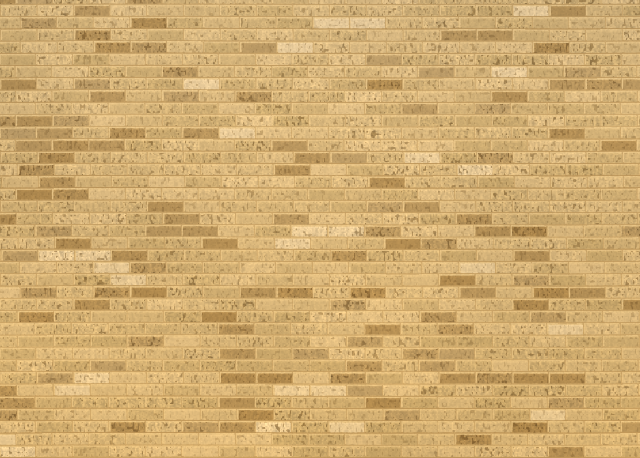
Reproduce this texture procedurally as a Shadertoy shader.

```glsl
// Wall of long, narrow tan bricks in running bond with pale mortar joints.
// Each brick gets a hashed tone (pale, sandy or dark, in loose runs); stretched
// noise adds pits and grain, and thin shadows lie below and beside each brick.

float hash(vec2 p) {
    vec3 q = fract(vec3(p.xyx) * 0.1031);
    q += dot(q, q.yzx + 33.33);
    return fract((q.x + q.y) * q.z);
}

float noise(vec2 p) {
    vec2 i = floor(p), f = fract(p);
    f = f * f * (3.0 - 2.0 * f);
    return mix(mix(hash(i), hash(i + vec2(1, 0)), f.x),
               mix(hash(i + vec2(0, 1)), hash(i + vec2(1, 1)), f.x), f.y);
}

float box(vec2 p, vec2 halfSize) {
    vec2 d = abs(p) - halfSize;
    return length(max(d, 0.0)) + min(max(d.x, d.y), 0.0);
}

// Flat colour of one brick
vec3 brickTone(vec2 id) {
    float tone = hash(id + 11.0);
    float kind = hash(id + 47.0) + 0.34 * (noise(id * vec2(0.45, 0.8) + 5.0) - 0.5);
    vec3 sandy = mix(vec3(0.79, 0.66, 0.43), vec3(0.88, 0.745, 0.52), tone);
    vec3 dark = mix(vec3(0.69, 0.54, 0.31), vec3(0.75, 0.62, 0.41), tone);
    vec3 pale = vec3(0.91, 0.79, 0.59);
    return kind < 0.18 ? dark : kind > 0.97 ? pale : sandy;
}

void mainImage(out vec4 fragColor, in vec2 fragCoord) {
    // One unit is one course high; a brick cell is three units long
    vec2 uv = fragCoord / iResolution.xy;
    vec2 p = uv * vec2(52.5, 37.4);
    float px = 37.4 / iResolution.y;
    p.y += 0.06 * (noise(vec2(p.x * 0.15, 3.0)) - 0.5);

    // Half-brick offset per course, with a little uneven laying
    float row = floor(p.y);
    float x = p.x / 3.0 + 0.5 * mod(row, 2.0) + 0.16 * (hash(vec2(row, 7.0)) - 0.5);
    vec2 id = vec2(floor(x), row) + 20.0;
    vec2 local = vec2((fract(x) - 0.5) * 3.0, fract(p.y) - 0.5);
    local.x += 0.06 * (hash(id + 3.0) - 0.5);

    // Brick outline with slightly rough edges
    float edge = box(local, vec2(1.39, 0.37)) - 0.03;
    edge += 0.04 * (noise(p * 5.0) - 0.5);
    float brickMask = 1.0 - smoothstep(-0.6 * px, 0.6 * px, edge);

    // Brick face: vertical grooves, dark pits and pale grains
    float grooves = noise(p * vec2(6.0, 2.2));
    float grain = noise(p * 9.0 + 30.0);
    float pits = smoothstep(0.66, 0.9, noise(p * vec2(6.5, 4.5) + 70.0));
    float roughness = 0.5 + hash(id + 91.0);
    vec3 face = brickTone(id);
    face *= 1.0 + roughness * (0.09 * (grooves - 0.5) + 0.12 * (grain - 0.5));
    face = mix(face, face * vec3(0.74, 0.70, 0.62), pits * 0.65 * roughness);
    face *= 1.0 + 0.05 * smoothstep(0.22, 0.38, local.y);

    // Mortar, with shadows cast below and to the right of the bricks
    vec3 mortar = vec3(0.90, 0.76, 0.52) * (0.96 + 0.08 * grain);
    float bedShadow = 1.0 - smoothstep(0.0, 0.06 + px, abs(local.y + 0.43));
    float headShadow = 1.0 - smoothstep(0.0, 0.04 + px, abs(local.x - 1.44));
    float bedDepth = 0.5 + 0.5 * hash(vec2(row, 29.0));
    float shade = max(bedShadow * bedDepth, 0.55 * headShadow);
    mortar = mix(mortar, vec3(0.67, 0.51, 0.28), 0.75 * shade);

    // Soft weathering, greyer near the top and warmer near the bottom
    vec3 color = mix(mortar, face, brickMask);
    color *= 0.97 + 0.06 * noise(uv * vec2(5.0, 4.0) + 9.0);
    color *= mix(vec3(1.01, 0.995, 0.95), vec3(0.985, 0.995, 1.02), uv.y);
    fragColor = vec4(clamp(color, 0.0, 1.0), 1.0);
}
```
